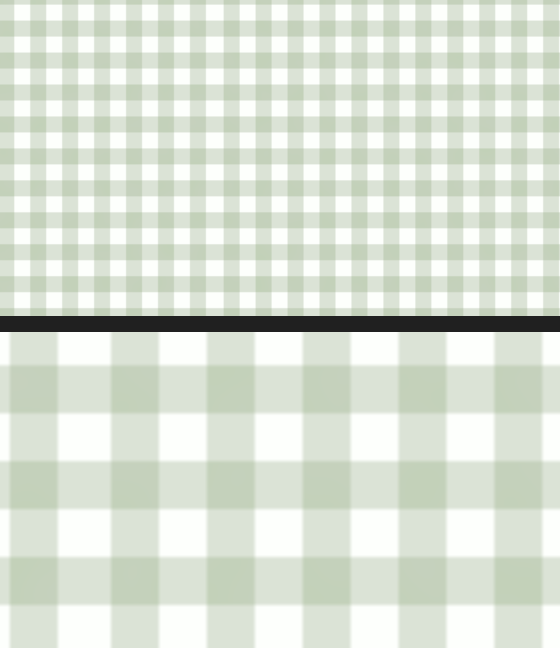
Top, the full canvas; bottom, a detail of the centre.
Give the GLSL for this pattern, as a WebGL 1 fragment shader.

```glsl
precision highp float;

uniform vec2 u_resolution;

const vec3 WHITE = vec3(0.992, 1.0, 0.988);
const vec3 PALE_GREEN = vec3(0.86, 0.89, 0.84);
const vec3 SAGE = vec3(0.76, 0.82, 0.72);
const vec3 GREY_SAGE = vec3(0.78, 0.82, 0.75);

// Lengths are fractions of the canvas height.
const float PERIOD = 0.1011;
const float BAND_WIDTH = 0.0506;
const vec2 FIRST_BAND = vec2(0.1209, 0.0905);
const float SEAM_X = 0.6806;
const float SEAM_GAP = 0.0056;
const float EDGE_SOFTNESS = 0.003;

vec2 gradientAt(vec2 cell) {
  float angle = 6.2832 * fract(sin(dot(cell, vec2(127.1, 311.7))) * 4375.85);
  return vec2(cos(angle), sin(angle));
}

float gradientNoise(vec2 p) {
  vec2 cell = floor(p);
  vec2 f = p - cell;
  vec2 w = f * f * f * (f * (f * 6.0 - 15.0) + 10.0);
  float a = dot(gradientAt(cell), f);
  float b = dot(gradientAt(cell + vec2(1.0, 0.0)), f - vec2(1.0, 0.0));
  float c = dot(gradientAt(cell + vec2(0.0, 1.0)), f - vec2(0.0, 1.0));
  float d = dot(gradientAt(cell + vec2(1.0, 1.0)), f - vec2(1.0, 1.0));
  return mix(mix(a, b, w.x), mix(c, d, w.x), w.y);
}

// Coverage of evenly spaced bands along one axis.
float bands(float x, float firstCentre, float period, float width, float softness) {
  float fromCentre = abs(fract((x - firstCentre) / period + 0.5) - 0.5) * period;
  return 1.0 - smoothstep(-softness, softness, fromCentre - 0.5 * width);
}

// Widens one gap between columns where two lengths of cloth join.
float skipSeam(float x, float seam, float gap) {
  return x - gap * smoothstep(seam - gap, seam + gap, x);
}

vec3 gingham(float column, float row, vec3 ground, vec3 single, vec3 crossing) {
  return mix(mix(ground, single, column), mix(single, crossing, column), row);
}

void main() {
  vec2 p = gl_FragCoord.xy / u_resolution.y;
  p.y = 1.0 - p.y;
  float softness = max(EDGE_SOFTNESS, 0.75 / u_resolution.y);

  float x = skipSeam(p.x, SEAM_X, SEAM_GAP);
  float column = bands(x, FIRST_BAND.x, PERIOD, BAND_WIDTH, softness);
  float row = bands(p.y, FIRST_BAND.y, PERIOD, BAND_WIDTH, softness);

  // Slight unevenness of the dye where bands cross.
  float fade = clamp(0.42 + 0.6 * gradientNoise(p * 14.0), 0.0, 1.0);
  vec3 crossing = mix(SAGE, GREY_SAGE, fade);

  gl_FragColor = vec4(gingham(column, row, WHITE, PALE_GREEN, crossing), 1.0);
}
```
